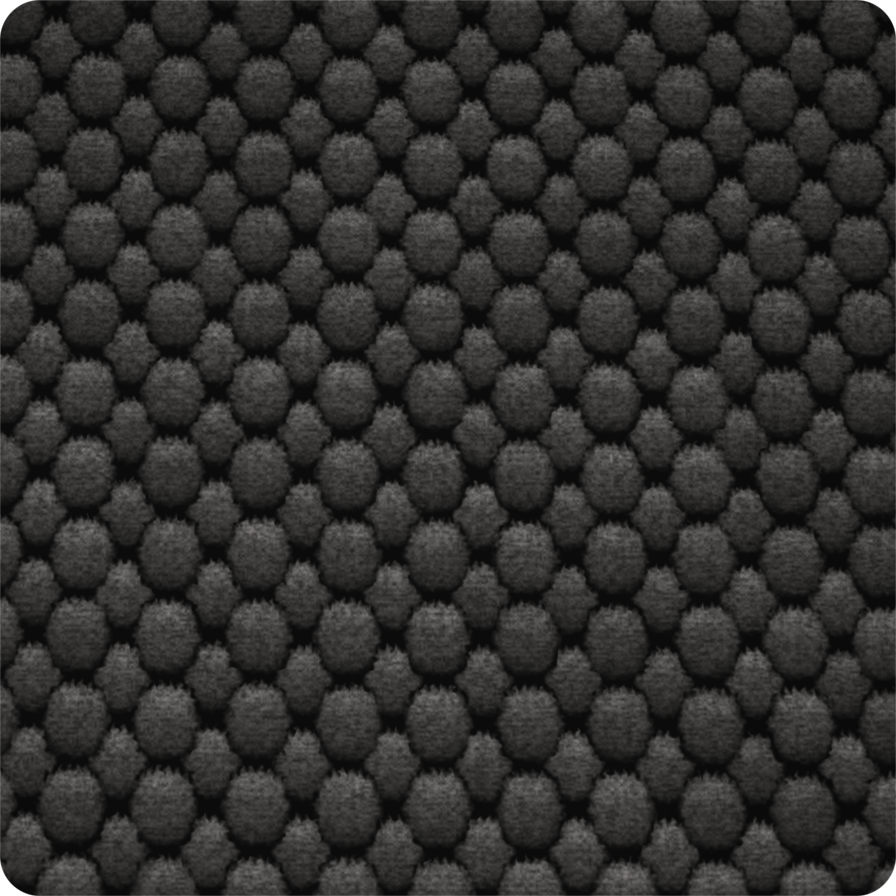
Reproduce this texture procedurally as a three.js fragment shader.

```glsl
varying vec2 vUv;

const float TAU = 6.2831853;
const vec3 GAP_COLOR = vec3(0.042, 0.041, 0.041);
const vec3 YARN_TINT = vec3(1.0, 0.98, 0.96);
const vec3 BACKDROP = vec3(1.0);

float hash(vec2 p) {
  return fract(sin(dot(p, vec2(127.1, 311.7))) * 43758.5453);
}

float noise(vec2 p) {
  vec2 cell = floor(p);
  vec2 f = fract(p);
  f = f * f * (3.0 - 2.0 * f);
  float low = mix(hash(cell), hash(cell + vec2(1.0, 0.0)), f.x);
  float high = mix(hash(cell + vec2(0.0, 1.0)), hash(cell + vec2(1.0)), f.x);
  return mix(low, high, f.y);
}

// Normalised superellipse: zero on the rim, -1 at the centre
float superellipse(vec2 q, vec2 radius, float power) {
  vec2 a = pow(abs(q) / radius, vec2(power));
  return pow(a.x + a.y, 1.0 / power) - 1.0;
}

float roundedBox(vec2 q, vec2 halfSize, float radius) {
  vec2 d = abs(q) - halfSize + radius;
  return length(max(d, 0.0)) + min(max(d.x, d.y), 0.0) - radius;
}

// Canvas to weave coordinates: slight tilt and perspective, rows run downward
vec2 weaveCoords(vec2 uv) {
  float down = 1.0 - uv.y;
  float x = uv.x - 0.388;
  float column = x / (0.0927 + 0.0105 * down);
  float y = down - 0.0195 - 0.018 * (1.0 - 0.6 * down) * x;
  return vec2(column, 12.39 * y - 1.203 * y * y);
}

// Knit grain: irregular stitches with faint horizontal courses
float knitGrain(vec2 p) {
  float stitches = 0.55 * noise(p * vec2(19.0, 20.0)) + 0.45 * noise(p * vec2(41.0, 37.0));
  return stitches + 0.07 * sin(TAU * (13.0 * p.y + noise(p * 5.0)));
}

// One lattice of raised tufts; x is brightness, y is coverage
vec2 tufts(vec2 p, vec2 body, vec2 ears) {
  vec2 cell = floor(p + 0.5);
  vec2 q = p - cell;
  q += 0.035 * (vec2(hash(cell), hash(cell + 17.0)) - 0.5);

  // Fuzzy outline and bristles along the upper rim
  q += 0.05 * (vec2(noise(p * 21.0), noise(p * 21.0 + 40.0)) - 0.5);
  float upper = smoothstep(0.12, 0.36, -q.y);
  float bristle = cos(TAU * 10.0 * q.x);
  q.y -= 0.025 * bristle * upper;

  float rim = min(superellipse(q, body, 2.7), superellipse(q, ears, 2.2));
  float coverage = 1.0 - smoothstep(-0.17, 0.1, rim);

  // Light from above, falling off toward the underside
  float height = q.y / body.y;
  float shade = mix(0.37, 0.215, smoothstep(-0.95, 0.1, height));
  shade -= 0.055 * smoothstep(0.1, 0.9, height);
  shade *= 1.0 - 0.2 * smoothstep(-0.45, 0.0, rim);
  shade += 0.025 * bristle * upper;
  shade *= 0.92 + 0.16 * hash(cell + 5.0);
  return vec2(shade, coverage);
}

void main() {
  vec2 p = weaveCoords(vUv);

  // Wide tufts alternate with narrow eared ones, half a cell apart
  vec2 wide = tufts(p, vec2(0.335, 0.43), vec2(0.37, 0.22));
  vec2 narrow = tufts(p + 0.5, vec2(0.215, 0.40), vec2(0.32, 0.17));

  float grain = 0.6 + 0.8 * knitGrain(p);
  vec3 wideYarn = YARN_TINT * wide.x * grain;
  vec3 narrowYarn = YARN_TINT * narrow.x * grain;
  vec3 color = mix(GAP_COLOR, narrowYarn, narrow.y);
  color = mix(color, wideYarn, wide.y);

  // Uneven light, dimmer toward the upper right
  float dimming = smoothstep(0.35, 1.15, length(vUv - vec2(0.4, 0.45)) + 0.2 * vUv.y);
  color *= 1.04 - 0.32 * dimming;

  // Rounded sheet corners
  float sheet = roundedBox(vUv - 0.5, vec2(0.5), 0.045);
  color = mix(color, BACKDROP, smoothstep(-0.001, 0.001, sheet));
  gl_FragColor = vec4(color, 1.0);
}
```
